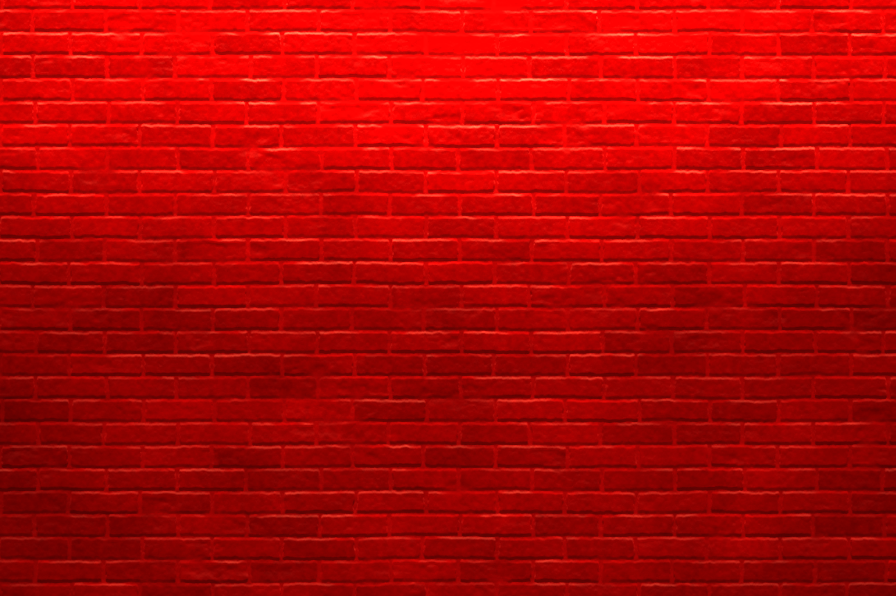
This texture is drawn by a Shadertoy shader. Its source:

```glsl
// Red painted brick wall in running bond, lit by a lamp above its top edge.

const float ROWS = 26.0;          // courses in the canvas height
const float BRICK_LENGTH = 3.09;  // in course heights
const float JOINT = 0.09;         // half the mortar width
const float FIRST_BED = 0.36;     // depth of the topmost bed joint
const vec3 PAINT = vec3(1.0, 0.012, 0.010);
const vec3 GLINT = vec3(0.20, 0.36, 0.25);

float hash(vec2 p) {
    vec3 q = fract(vec3(p.xyx) * 0.1031);
    q += dot(q, q.yzx + 33.33);
    return fract((q.x + q.y) * q.z);
}

float noise(vec2 p) {
    vec2 i = floor(p), f = fract(p);
    f = f * f * (3.0 - 2.0 * f);
    return mix(mix(hash(i), hash(i + vec2(1, 0)), f.x),
               mix(hash(i + vec2(0, 1)), hash(i + vec2(1, 1)), f.x), f.y);
}

float fbm(vec2 p) {
    float sum = 0.0, amp = 0.5;
    for (int i = 0; i < 4; i++) {
        sum += amp * noise(p);
        p = p * 2.03 + 17.0;
        amp *= 0.5;
    }
    return sum / 0.9375;
}

// Upright joint of a cell, shifted a little along the course
float jointAt(float cell, float row) {
    return cell + 0.5 + 0.07 * (hash(vec2(cell + 40.0, row + 7.0)) - 0.5);
}

float roundBox(vec2 p, vec2 halfSize, float radius) {
    vec2 d = abs(p) - halfSize + radius;
    return length(max(d, 0.0)) + min(max(d.x, d.y), 0.0) - radius;
}

// x: signed distance to the brick edge, yz: brick index
vec3 brickAt(vec2 p) {
    p += vec2(0.12, 0.07) * (vec2(noise(p * 0.6), noise(p * 0.45 + 31.0)) - 0.5);
    float depth = ROWS - p.y - FIRST_BED;
    float row = floor(depth);
    float x = p.x / BRICK_LENGTH + 0.5 * mod(row, 2.0);
    float cell = floor(x);
    cell -= step(x, jointAt(cell, row));
    float left = jointAt(cell, row), right = jointAt(cell + 1.0, row);
    vec2 local = vec2((x - 0.5 * (left + right)) * BRICK_LENGTH, fract(depth) - 0.5);
    vec2 halfSize = vec2(0.5 * (right - left) * BRICK_LENGTH, 0.5) - JOINT;
    return vec3(roundBox(local, halfSize, 0.07), cell, row);
}

// Height of the surface: bricks stand out, thick paint fills some joints
float relief(vec2 p, float soft) {
    vec3 brick = brickAt(p);
    float chipped = brick.x + 0.10 * (fbm(p * 3.5) - 0.5);
    float face = 1.0 - smoothstep(-soft, soft, chipped);
    float proud = 0.65 + 0.5 * hash(brick.yz + 11.0);
    float filled = smoothstep(0.58, 0.80, fbm(p * vec2(0.45, 0.8) + 5.0));
    float bumps = 0.34 * fbm(p * vec2(4.0, 5.5)) + 0.25 * filled * fbm(p * 2.2);
    return face * proud * (1.0 - 0.7 * filled) + bumps;
}

// Lamp falloff: bright top, dim foot, darker sides
float lamp(vec2 uv) {
    float side = 2.0 * uv.x - 1.05;
    float glow = 0.54 + 0.09 * uv.y + 0.35 * smoothstep(0.44, 0.92, uv.y);
    return glow * (1.05 - 0.18 * side * side);
}

void mainImage(out vec4 fragColor, in vec2 fragCoord) {
    vec2 uv = fragCoord / iResolution.xy;
    vec2 p = fragCoord / iResolution.y * ROWS;
    float soft = max(0.06, 0.6 * ROWS / iResolution.y);

    // Slope towards the lamp: lit upper edges, shadow cast below each brick
    float height = relief(p, soft);
    float lit = max(height - relief(p + vec2(0.0, 0.10), soft), 0.0);
    float shade = max(relief(p + vec2(0.0, 0.14), soft) - height, 0.0);

    // Tone of each brick, mortar and worn paint
    vec3 brick = brickAt(p);
    float mortar = smoothstep(-soft, soft, brick.x);
    float tone = mix(0.92 + 0.14 * hash(brick.yz + 3.0), 1.07, mortar);
    tone += 0.24 * (fbm(p * 0.4 + 9.0) - 0.5) + 0.20 * (fbm(p * 5.0) - 0.5);

    // Paint under the lamp, with orange glints on uneven edges
    float light = lamp(uv);
    float wear = smoothstep(0.35, 0.68, fbm(p * vec2(0.8, 2.0) + 23.0));
    float glint = lit * (0.12 + 0.88 * wear);
    vec3 color = PAINT * light * tone * (1.0 + 0.34 * lit - 0.40 * min(shade, 0.9));
    color += GLINT * light * light * (1.5 * glint + 0.05 * mortar);
    fragColor = vec4(clamp(color, 0.0, 1.0), 1.0);
}
```
